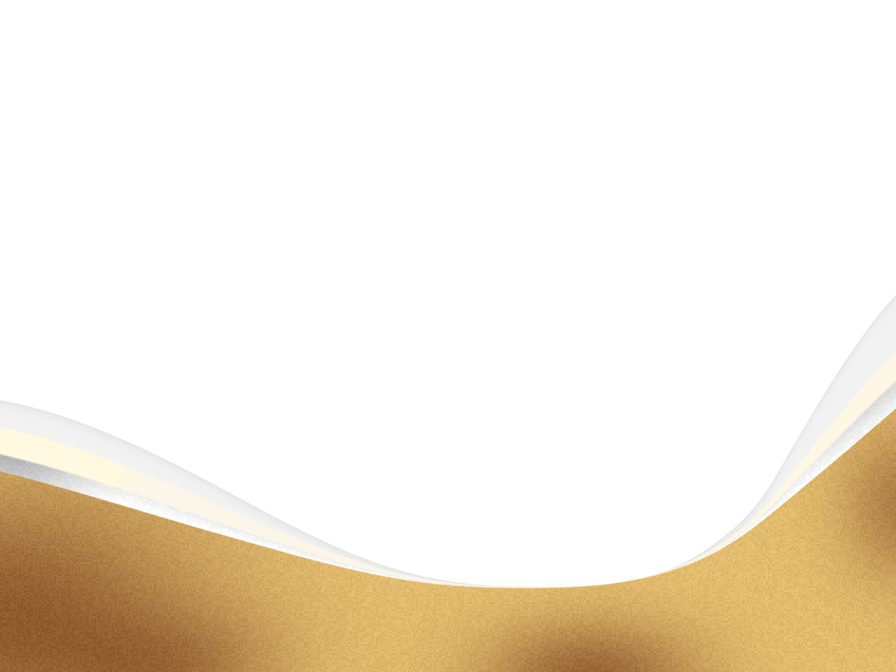
This background is drawn by a WebGL 1 fragment shader. Its source:

```glsl
precision highp float;

uniform vec2 u_resolution;

const vec3 WHITE = vec3(1.0);
const vec3 PEARL = vec3(0.95);
const vec3 CREAM = vec3(1.0, 0.975, 0.875);
const vec3 PALE_CREAM = vec3(0.985, 0.965, 0.91);
const vec3 LIGHT_GOLD = vec3(0.89, 0.74, 0.435);
const vec3 BRONZE = vec3(0.56, 0.36, 0.185);

float hash(vec2 cell) {
  return fract(sin(dot(cell, vec2(12.9898, 78.233))) * 43758.5453);
}

// Knots hold x, height and slope.
float hermite(float x, vec3 a, vec3 b) {
  float span = b.x - a.x;
  float t = clamp((x - a.x) / span, 0.0, 1.0);
  float s = 1.0 - t;
  return s * s * ((1.0 + 2.0 * t) * a.y + t * span * a.z)
       + t * t * ((1.0 + 2.0 * s) * b.y - s * span * b.z);
}

float curve(float x, vec3 a, vec3 b, vec3 c, vec3 d, vec3 e, vec3 f, vec3 g) {
  if (x < b.x) return hermite(x, a, b);
  if (x < c.x) return hermite(x, b, c);
  if (x < d.x) return hermite(x, c, d);
  if (x < e.x) return hermite(x, d, e);
  if (x < f.x) return hermite(x, e, f);
  return hermite(x, f, g);
}

float glow(vec2 p, vec2 centre, vec2 radius) {
  vec2 q = (p - centre) / radius;
  return exp(-dot(q, q));
}

// Soft coverage below a height.
float below(float y, float height, float blur) {
  return smoothstep(-blur, blur, height - y);
}

vec3 goldColor(vec2 p, float grain) {
  float shade = glow(p, vec2(0.0, 0.08), vec2(0.22, 0.2))
              + 0.5 * glow(p, vec2(0.2, 0.0), vec2(0.12, 0.09))
              + 0.9 * glow(p, vec2(0.66, -0.01), vec2(0.12, 0.085))
              + 0.65 * glow(p, vec2(1.01, 0.25), vec2(0.07, 0.12));
  vec3 color = mix(LIGHT_GOLD, BRONZE, min(shade, 1.0));
  return color + grain * 0.06;
}

vec3 ribbonColor(float x, float depth, float thickness, float grain, float blur) {
  float rightSide = smoothstep(0.6, 0.85, x);
  float soft = clamp(blur / thickness, 0.02, 0.3);

  // Pearl sheet with a shaded upper rim
  float rim = exp(-depth * thickness / 0.007);
  vec3 color = PEARL - 0.06 * rim;

  // Cream strip
  float creamTop = mix(0.38, 0.51, rightSide);
  vec3 cream = mix(CREAM, PALE_CREAM, smoothstep(0.13, 0.155, x));
  cream = mix(cream, CREAM, 0.5 * rightSide);
  color = mix(color, cream, smoothstep(creamTop - soft, creamTop + soft, depth));

  // Silver fold
  float foldTop = 0.76;
  float foldDepth = clamp((depth - foldTop) / (1.0 - foldTop), 0.0, 1.0);
  float leftSilver = mix(0.7, 0.93, smoothstep(0.0, 0.14, x)) + 0.08 * foldDepth;
  float rightSilver = mix(0.84, 0.97, foldDepth);
  float silver = mix(leftSilver, rightSilver, smoothstep(0.88, 1.0, x));
  silver += grain * 0.04;
  return mix(color, vec3(silver), smoothstep(foldTop - soft, foldTop + soft, depth));
}

void main() {
  vec2 p = gl_FragCoord.xy / u_resolution;
  float blur = 1.0 / u_resolution.y;
  float grain = hash(floor(p * vec2(512.0, 384.0))) - 0.5;

  float ribbonEdge = curve(p.x,
    vec3(0.0, 0.4045, -0.24), vec3(0.26, 0.2639, -0.72),
    vec3(0.456, 0.1476, -0.347), vec3(0.586, 0.1267, 0.0),
    vec3(0.794, 0.1875, 0.96), vec3(0.866, 0.2917, 2.3),
    vec3(1.0, 0.5608, 1.4));
  float goldEdge = curve(p.x,
    vec3(0.0, 0.2986, -0.333), vec3(0.26, 0.1997, -0.373),
    vec3(0.456, 0.1363, -0.2), vec3(0.586, 0.125, 0.0),
    vec3(0.794, 0.1753, 0.667), vec3(0.866, 0.2413, 1.1),
    vec3(1.0, 0.3924, 1.17));

  float thickness = max(ribbonEdge - goldEdge, 0.001);
  float depth = clamp((ribbonEdge - p.y) / thickness, 0.0, 1.0);

  // Layers from back to front
  vec3 color = WHITE;
  vec3 ribbon = ribbonColor(p.x, depth, thickness, grain, blur);
  color = mix(color, ribbon, below(p.y, ribbonEdge, blur));
  color = mix(color, goldColor(p, grain), below(p.y, goldEdge, blur));
  gl_FragColor = vec4(color, 1.0);
}
```
